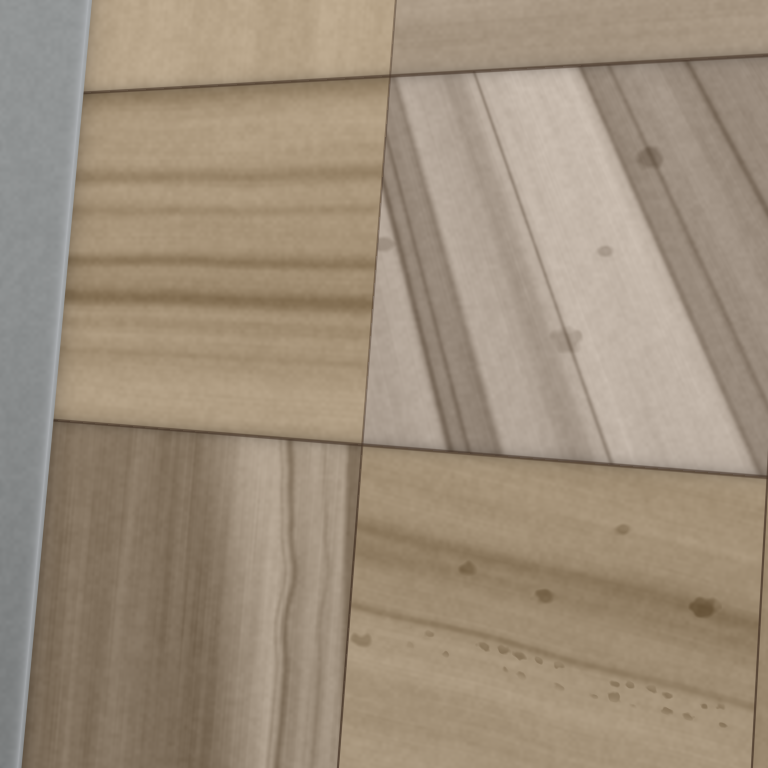
Write a Shadertoy shader that draws this texture.

```glsl
// Floor of square veined sandstone tiles seen at a slant beside a grey wall strip.
// Two skewed coordinates give the joints; each tile has its own grain direction,
// with soft streaks, fine noise and scattered mineral spots setting its tone.

const vec3 DARK_STONE = vec3(0.33, 0.27, 0.21);
const vec3 PALE_STONE = vec3(0.78, 0.73, 0.68);
const vec3 JOINT = vec3(0.27, 0.20, 0.15);
const vec3 WALL = vec3(0.54, 0.55, 0.55);
const vec3 WALL_RIM = vec3(0.66, 0.67, 0.68);

float hash(vec2 p) {
    vec3 q = fract(p.xyx * 0.1031);
    q += dot(q, q.yzx + 33.33);
    return fract((q.x + q.y) * q.z);
}

float noise(vec2 p) {
    vec2 i = floor(p), f = fract(p);
    f = f * f * (3.0 - 2.0 * f);
    return mix(mix(hash(i), hash(i + vec2(1, 0)), f.x),
               mix(hash(i + vec2(0, 1)), hash(i + vec2(1, 1)), f.x), f.y);
}

// Streaky grain centred on zero: fine across, long along
float grain(float across, float along, float seed) {
    float sum = 0.0, amp = 0.5;
    vec2 q = vec2(across * 22.0, along * 1.6) + seed * 17.0;
    for (int i = 0; i < 4; i++) {
        sum += amp * (noise(q) - 0.5);
        q = q * vec2(2.3, 1.7) + 5.0;
        amp *= 0.7;
    }
    return sum;
}

// Four soft streaks with given centres, widths and strengths
float streaks(float t, vec4 centre, vec4 width, vec4 strength) {
    vec4 d = (t - centre) / width;
    return dot(strength, exp(-d * d));
}

float band(float t, float lo, float hi, float soft) {
    return smoothstep(lo - soft, lo + soft, t) * (1.0 - smoothstep(hi - soft, hi + soft, t));
}

float line(float d, float halfWidth, float px) {
    return 1.0 - smoothstep(halfWidth - px, halfWidth + px, abs(d));
}

// Irregular round spots, one possible per grid cell
float spots(vec2 p, float cells, float density) {
    vec2 q = p * cells, id = floor(q);
    vec2 centre = 0.35 + 0.3 * vec2(hash(id + 3.1), hash(id + 8.7));
    float radius = mix(0.14, 0.32, hash(id + 5.3));
    float d = length((fract(q) - centre) * vec2(0.8, 1.1)) + 0.16 * (noise(q * 5.0) - 0.5);
    return step(hash(id), density) * (1.0 - smoothstep(radius - 0.1, radius + 0.05, d));
}

float horizontalTile(float t, float x) {
    t += 0.006 * (noise(vec2(x * 9.0, t * 12.0)) - 0.5);
    float v = 0.69 + 0.18 * grain(t, x, 1.0);
    v -= streaks(t, vec4(0.766, 0.725, 0.664, 0.618), vec4(0.010, 0.007, 0.008, 0.011),
                 vec4(0.20, 0.12, 0.24, 0.30));
    v -= streaks(t, vec4(0.588, 0.640, 0.550, 0.866), vec4(0.010, 0.020, 0.006, 0.016),
                 vec4(0.14, 0.10, 0.08, 0.20));
    return v + 0.05 * band(t, 0.45, 0.54, 0.02);
}

float diagonalTile(vec2 p) {
    float drop = 0.91 - p.y;
    float t = (p.x + 0.05 * drop) / (1.0 + 0.65 * drop);   // veins fan out downwards
    float v = 0.80 + 0.16 * grain(t * 1.5, drop, 2.0);
    v -= 0.27 * band(t, 0.462, 0.512, 0.008) + 0.13 * band(t, 0.572, 0.602, 0.007);
    v -= 0.24 * band(t, 0.757, 1.1, 0.008);
    v += 0.14 * band(t, 0.62, 0.75, 0.015);
    v -= streaks(t, vec4(0.462, 0.480, 0.616, 0.757), vec4(0.004, 0.003, 0.0025, 0.004),
                 vec4(0.36, 0.20, 0.32, 0.24));
    v -= streaks(t, vec4(0.795, 0.900, 0.840, 0.510), vec4(0.004, 0.005, 0.012, 0.004),
                 vec4(0.20, 0.25, -0.10, 0.14));
    return v - 0.22 * spots(p, 17.0, 0.04);
}

float verticalTile(float t, float y) {
    float v = mix(0.42, 0.76, smoothstep(0.23, 0.32, t + 0.12 * (y - 0.3)));
    v += 0.30 * grain(t * 1.3, y, 3.0);
    float vein = t - 0.351 - 0.025 * (noise(vec2(y * 16.0, 2.0)) - 0.5);
    v -= streaks(vein, vec4(0.0, 0.010, -0.012, 0.045), vec4(0.005, 0.012, 0.003, 0.004),
                 vec4(0.30, 0.10, 0.12, 0.10));
    return v - 0.38 * smoothstep(0.0, 0.012, t - 0.437 + 0.055 * y);   // corner wedge
}

float spottedTile(vec2 p) {
    float t = p.y + 0.256 * p.x + 0.012 * (noise(p * 8.0) - 0.5);
    float v = 0.67 + 0.18 * grain(t, p.x, 4.0);
    v -= streaks(t, vec4(0.440, 0.412, 0.334, 0.375), vec4(0.012, 0.022, 0.006, 0.020),
                 vec4(0.17, 0.16, 0.20, 0.04));
    v += 0.08 * (1.0 - smoothstep(0.27, 0.33, t));
    float cluster = band(t, 0.295, 0.325, 0.008) * smoothstep(0.5, 0.6, p.x);
    v -= 0.26 * spots(vec2(p.x, t), 42.0, 0.65) * cluster;
    return v - 0.24 * spots(p + 0.01, 20.0, 0.07);
}

void mainImage(out vec4 fragColor, in vec2 fragCoord) {
    vec2 p = fragCoord / iResolution.xy;
    float px = 0.75 / min(iResolution.x, iResolution.y);

    // Slanted floor coordinates: joints are lines of constant col or row
    float col = (p.x - 0.093 * p.y) / (1.0 - 0.04 * p.y);
    float row = (p.y + 0.2295 * p.x) / (1.0 + 0.326 * p.x);
    bool right = col > 0.44, top = row > 0.873, low = row < 0.4585;

    // Tone of the tile under this point
    float tone, warmth = 0.03;
    if (top) tone = right ? 0.68 + 0.20 * grain(row, p.x, 5.0) : 0.80 + 0.14 * grain(col, p.y, 6.0);
    else if (col > 0.979) tone = 0.60 + 0.2 * grain(col, p.y, 7.0);
    else if (low) tone = right ? spottedTile(p) : verticalTile(col, p.y);
    else tone = right ? diagonalTile(p) : horizontalTile(row, p.x);
    if (right == low || (top && !right)) warmth = 0.07;
    if (right && !low && !top) warmth = 0.0;

    float speckle = noise(p * 190.0) + noise(p * 95.0) - 1.0;
    vec3 color = mix(DARK_STONE, PALE_STONE, tone + 0.05 * speckle);
    color += warmth * vec3(0.2, -0.1, -0.8);

    // Joints, with a soft shade under the upper one
    float across = min(abs(col - 0.44), abs(col - 0.979));
    float down = min(abs(row - 0.4585), abs(row - 0.873));
    color *= 1.0 - 0.22 * exp(-down / 0.006);
    color = mix(color, JOINT, 0.60 * line(down, 0.0018, px));
    color = mix(color, JOINT, mix(0.75, 0.45, smoothstep(0.3, 0.5, p.y)) * line(across, 0.0014, px));

    // Wall strip, pale along its rim, shading the floor beside it
    float edge = col - 0.028;
    color *= 1.0 - 0.18 * exp(-max(edge, 0.0) / 0.012);
    vec3 wall = WALL * (0.92 + 0.12 * p.y) + 0.02 * speckle;
    wall = mix(wall, WALL_RIM, exp(-abs(edge + 0.005) / 0.005));
    color = mix(wall, color, smoothstep(-px, px, edge));

    // Light falls off towards the lower edge
    color *= 0.95 + 0.07 * smoothstep(0.0, 0.7, p.y);
    fragColor = vec4(clamp(color, 0.0, 1.0), 1.0);
}
```
